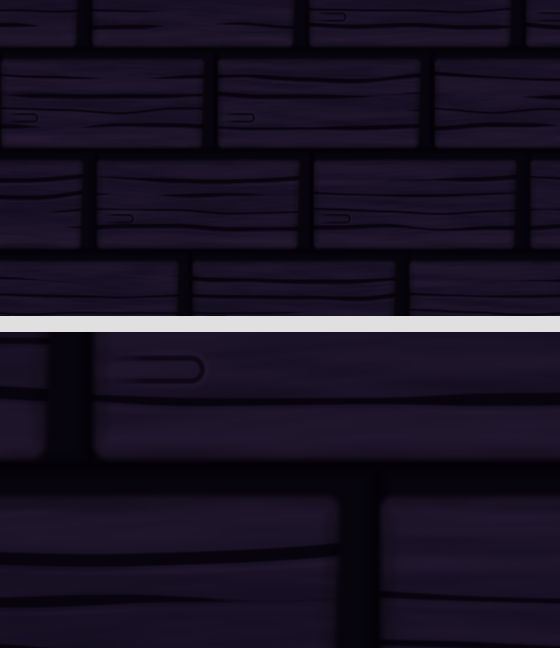
Top, the full canvas; bottom, a detail of the centre.
Give the GLSL for this texture, as a Shadertoy shader.

```glsl
// Dark violet wooden planks laid in staggered courses, with soft black joints.
// Each plank is a rounded box shaded by stretched noise, then cut by sagging,
// tapering grain cracks and, on most planks, a small looped knot.

#define PLANK_SIZE vec2(0.686, 0.3194)  // pitch, in canvas heights
#define FIRST_JOINT 0.155               // first joint below the top edge
#define STAGGER 0.296                   // sideways shift between courses
#define CRACKS 4
#define CRACK_WIDTH 0.019               // half width, in plank heights
#define KNOT_CHANCE 0.75
#define LIGHT_WOOD vec3(0.132, 0.092, 0.182)
#define DARK_WOOD vec3(0.070, 0.050, 0.122)
#define CRACK_COLOR vec3(0.028, 0.016, 0.055)
#define JOINT_COLOR vec3(0.033, 0.020, 0.060)
#define SEAM_COLOR vec3(0.010, 0.005, 0.022)

float hash(vec2 p) {
    return fract(sin(dot(p, vec2(127.1, 311.7))) * 43758.545);
}

float noise(vec2 p) {
    vec2 i = floor(p), f = fract(p);
    f = f * f * (3.0 - 2.0 * f);
    return mix(mix(hash(i), hash(i + vec2(1, 0)), f.x),
               mix(hash(i + vec2(0, 1)), hash(i + vec2(1, 1)), f.x), f.y);
}

float roundedBox(vec2 p, vec2 halfSize, float radius) {
    vec2 d = abs(p) - halfSize + radius;
    return length(max(d, 0.0)) + min(max(d.x, d.y), 0.0) - radius;
}

float capsule(vec2 p, float halfLength, float radius) {
    p.x -= clamp(p.x, -halfLength, halfLength);
    return length(p) - radius;
}

// Streaky wood, lighter towards the top and bottom of the plank
vec3 woodColor(vec2 q, float seed) {
    float wave = 0.03 * sin(q.x * 6.0 + seed);
    float streak = 0.6 * noise(vec2(q.x * 3.0 + seed, (q.y + wave) * 17.0))
                 + 0.4 * noise(vec2(q.x * 8.0 - seed, (q.y - wave) * 42.0));
    float tone = 0.02 + 0.85 * streak + 0.5 * abs(q.y - 0.53);
    tone += 0.2 * smoothstep(0.82, 0.87, q.y);
    return mix(DARK_WOOD, LIGHT_WOOD, clamp(tone, 0.0, 1.15));
}

// Dark cracks with a soft shadow and a faint lit lower lip
vec3 addCracks(vec3 color, vec2 q, float seed, float aa) {
    for (int i = 0; i < CRACKS; i++) {
        float k = float(i);
        float sag = 0.05 * sin(3.14159 * q.x) * (1.0 - k / 3.0);
        float wobble = 0.045 * (noise(vec2(q.x * 4.0 + seed, k * 7.0)) - 0.5);
        float d = q.y - (0.26 + 0.17 * k + sag + wobble);
        float taper = smoothstep(0.12, 0.6, noise(vec2(q.x * 3.0 - seed, k * 5.0 + 2.0)));
        taper *= i == 2 ? 0.4 : 1.0;
        float width = CRACK_WIDTH * taper;
        float core = 1.0 - smoothstep(width - aa, width + aa + 0.006, abs(d));
        float shadow = 0.5 * taper * exp(-abs(d) * 30.0);
        float lip = smoothstep(0.014, 0.0, abs(d - width - 0.022)) * taper;
        color += 0.022 * lip * vec3(1.0, 0.7, 1.1);
        color = mix(color, CRACK_COLOR, max(core * smoothstep(0.0, 0.25, taper), shadow));
    }
    return color;
}

vec3 addKnot(vec3 color, vec2 pos, float aa) {
    float d = capsule(pos - vec2(0.068, 0.218), 0.038, 0.012);
    float fade = smoothstep(0.015, 0.07, pos.x);
    float ring = 1.0 - smoothstep(0.001, 0.003 + aa, abs(d));
    float rim = 1.0 - smoothstep(0.0, 0.004 + aa, abs(d - 0.005));
    color += 0.018 * rim * fade * vec3(1.0, 0.7, 1.1);
    return mix(color, CRACK_COLOR, 0.75 * ring * fade);
}

void mainImage(out vec4 fragColor, in vec2 fragCoord) {
    float aa = 1.0 / iResolution.y;
    vec2 p = fragCoord / iResolution.y;
    p.y = 1.0 - p.y - FIRST_JOINT;

    // Staggered courses: plank id, local 0..1 and local canvas units
    float row = floor(p.y / PLANK_SIZE.y);
    p.x -= STAGGER * abs(row) + 0.007 * row;
    vec2 cell = p / PLANK_SIZE;
    vec2 id = floor(cell), q = fract(cell);
    vec2 pos = q * PLANK_SIZE;
    float seed = 40.0 * hash(id + 3.0);

    vec3 wood = woodColor(q, seed);
    if (hash(id + 8.0) < KNOT_CHANCE) wood = addKnot(wood, pos, aa);

    // Rounded plank face, slightly narrower at the bottom, with worn rims
    vec2 skewed = pos + vec2(0.010 * q.x * (q.y - 0.3), 0.0);
    float edge = roundedBox(skewed - vec2(0.324, 0.172), vec2(0.322, 0.142), 0.018);
    float rim = smoothstep(0.007, 0.0, abs(edge + 0.008));
    wood += 0.018 * rim * noise(pos * 30.0 + seed) * vec3(1.0, 0.8, 1.1);
    float corner = smoothstep(0.035, 0.0, pos.x + 0.3 * (pos.y - 0.03));
    wood += 0.03 * corner * vec3(1.0, 0.7, 1.1);
    wood = addCracks(wood, q, seed, aa / PLANK_SIZE.y);
    wood *= 1.0 - 0.35 * smoothstep(-0.025, 0.0, edge);

    // Joints, darkest along the seam
    vec2 seamDist = min(pos, PLANK_SIZE - pos);
    float seam = exp(-min(seamDist.x, seamDist.y) * 130.0);
    vec3 joint = mix(JOINT_COLOR, SEAM_COLOR, 0.3 + 0.7 * seam);
    float face = 1.0 - smoothstep(-0.005 - aa, 0.003 + aa, edge);
    fragColor = vec4(mix(joint, wood, face), 1.0);
}
```
